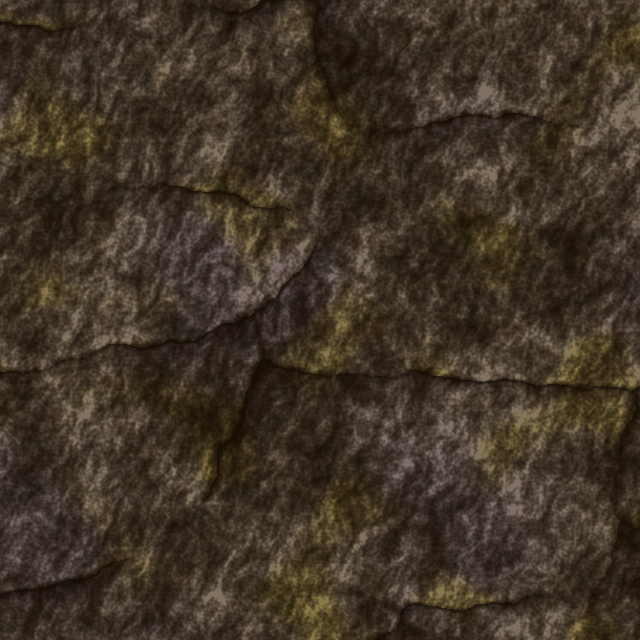
This texture is drawn by a WebGL 1 fragment shader. Its source:

```glsl
precision highp float;
// Dim rock wall: rough brown stones parted by broken, shadowed cracks.
// Warped Voronoi cells give the cracks, their shade and lit rims; layers of
// gradient noise give the slanted flakes, the grain and the patchy tint.
uniform vec2 u_resolution;

// Colours
const vec3 DARK_STONE = vec3(0.130, 0.092, 0.052);
const vec3 PALE_STONE = vec3(0.430, 0.372, 0.308);
const vec3 MOSS_TINT = vec3(1.10, 1.09, 0.66);
const vec3 DUSK_TINT = vec3(0.97, 0.97, 1.17);

// Stones and cracks, widths in canvas units
const vec2 STONE_COUNT = vec2(1.9, 3.1);
const float STONE_SLOPE = 0.16;
const float WARP = 0.075;
const float CRACK_WIDTH = 0.006;
const float SHADE_WIDTH = 0.030;
const float RIM_WIDTH = 0.035;
const vec2 RIM_SIDE = vec2(0.55, -0.835);

// Surface contrast by scale
const float CLOUD_GAIN = 0.70;
const float PATCH_GAIN = 0.85;
const float FLAKE_GAIN = 0.95;
const float GRAIN_GAIN = 0.75;
const float SPECK_GAIN = 0.55;
const float FLAKE_ANGLE = 1.13;

vec2 hash2(vec2 cell) {
  vec3 h = fract(cell.xyx * vec3(0.1031, 0.1030, 0.0973));
  h += dot(h, h.yzx + 33.33);
  return fract((h.xx + h.yz) * h.zy);
}

vec2 gradient(vec2 cell) {
  float angle = 6.28318 * hash2(cell + 57.0).x;
  return vec2(cos(angle), sin(angle));
}

float noise(vec2 p) {
  vec2 i = floor(p), f = p - i;
  vec2 w = f * f * f * (f * (f * 6.0 - 15.0) + 10.0);
  vec2 e = vec2(1.0, 0.0);
  float low = mix(dot(gradient(i), f), dot(gradient(i + e), f - e), w.x);
  float high = mix(dot(gradient(i + e.yx), f - e.yx),
                   dot(gradient(i + e.xx), f - e.xx), w.x);
  return mix(low, high, w.y);
}

vec2 noise2(vec2 p) {
  return vec2(noise(p), noise(p + vec2(31.7, 11.3)));
}

vec2 stoneCentre(vec2 cell) {
  return cell + 0.12 + 0.76 * hash2(cell + 8.0);
}

// x: dark core of the crack, y: shade beside it, z: lit rim
vec3 cracks(vec2 p) {
  vec2 q = vec2(p.x, p.y - STONE_SLOPE * p.x) * STONE_COUNT;
  vec2 home = floor(q), nearCell = home, toNear = vec2(9.0);
  for (int y = -1; y <= 1; y++) {
    for (int x = -1; x <= 1; x++) {
      vec2 cell = home + vec2(float(x), float(y));
      vec2 toCell = stoneCentre(cell) - q;
      if (dot(toCell, toCell) < dot(toNear, toNear)) {
        toNear = toCell;
        nearCell = cell;
      }
    }
  }
  vec3 result = vec3(0.0);
  float unitSize = 2.0 / (STONE_COUNT.x + STONE_COUNT.y);
  for (int y = -2; y <= 2; y++) {
    for (int x = -2; x <= 2; x++) {
      if (x == 0 && y == 0) continue;
      vec2 toOther = stoneCentre(nearCell + vec2(float(x), float(y))) - q;
      vec2 side = normalize(toOther - toNear);
      float d = max(dot(0.5 * (toNear + toOther), side), 0.0) * unitSize;
      float facing = dot(side, RIM_SIDE);
      float core = exp(-d * d / (CRACK_WIDTH * CRACK_WIDTH));
      float shade = exp(-d / SHADE_WIDTH) * smoothstep(0.3, -0.7, facing);
      float rim = exp(-d / RIM_WIDTH) * smoothstep(-0.1, 0.8, facing);
      result = max(result, vec3(core, shade, rim));
    }
  }
  return result;
}

void main() {
  vec2 p = gl_FragCoord.xy / min(u_resolution.x, u_resolution.y);

  // Cracks wander and fade in and out along their length
  vec2 bent = p + WARP * noise2(p * 4.0 + 3.0) + 0.022 * noise2(p * 15.0)
            + 0.007 * noise2(p * 48.0);
  float opening = mix(0.15, 1.0, smoothstep(-0.28, 0.18, noise(p * 3.6 + 21.0)));
  vec3 crack = cracks(bent) * opening;

  // Slanted flakes over soft clouds, with fine grain on top
  vec2 along = vec2(cos(FLAKE_ANGLE), sin(FLAKE_ANGLE));
  vec2 slant = vec2(dot(p, vec2(along.y, -along.x)), dot(p, along));
  slant += 0.014 * noise2(p * 17.0 + 5.0);
  float relief = CLOUD_GAIN * noise(p * 4.3 + 13.0)
               + PATCH_GAIN * noise(slant * vec2(17.0, 10.0) + 40.0)
               + FLAKE_GAIN * noise(slant * vec2(50.0, 26.0) + 70.0)
               + GRAIN_GAIN * noise(slant * vec2(105.0, 68.0) + 90.0)
               + SPECK_GAIN * noise(p * 185.0 + 17.0);
  relief += 0.06 + 0.35 * crack.z - 0.75 * crack.y - 0.75 * crack.x;

  // Skewed tone: much dark stone, few pale flakes
  float tone = clamp(0.58 * exp(relief) - 0.25, -0.14, 1.25);
  vec3 colour = mix(DARK_STONE, PALE_STONE, tone);

  // Moss gathers on rims, a cool cast in the shade
  float moss = smoothstep(0.05, 0.45, noise(p * 7.0 + 60.0) + 0.35 * crack.z);
  float dusk = smoothstep(-0.1, 0.5, noise(p * 2.7 + 80.0) + 0.3 * crack.y);
  colour *= mix(vec3(1.0), MOSS_TINT, 0.75 * moss);
  colour *= mix(vec3(1.0), DUSK_TINT, dusk);
  colour += 0.012 * vec3(1.0, -0.3, -0.7) * noise(p * 28.0 + 7.0);
  gl_FragColor = vec4(clamp(colour, 0.0, 1.0), 1.0);
}
```
